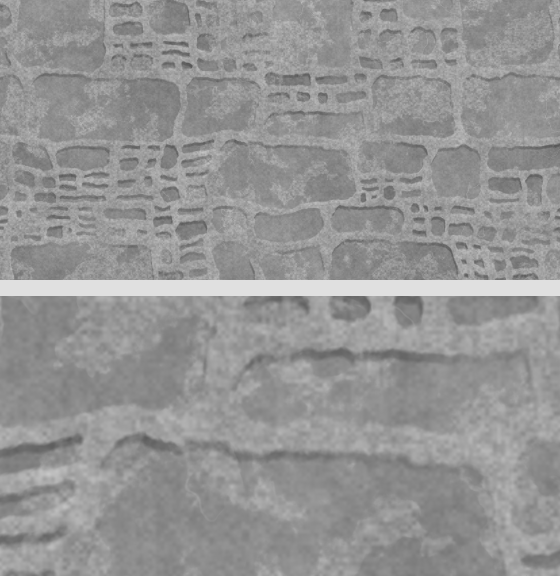
Top: the whole. Bottom: its middle third, enlarged.
Write a Shadertoy shader that draws this texture.

```glsl
// A weathered grey wall: uneven courses of rubble stone set in grainy mortar.
// Each course is cut into jittered cells, some split again into small stones;
// warped rounded boxes shape the stones, layered noise adds crust and grain.

float hash(vec2 p) {
    return fract(sin(dot(p, vec2(127.1, 311.7))) * 43758.5453);
}

float noise(vec2 p) {
    vec2 i = floor(p), f = fract(p);
    f = f * f * (3.0 - 2.0 * f);
    return mix(mix(hash(i), hash(i + vec2(1, 0)), f.x),
               mix(hash(i + vec2(0, 1)), hash(i + vec2(1, 1)), f.x), f.y);
}

float fbm(vec2 p) {
    float sum = 0.0, amp = 0.516;
    for (int k = 0; k < 5; k++) {
        sum += amp * noise(p);
        p = mat2(1.6, 1.2, -1.2, 1.6) * p + 7.3;
        amp *= 0.5;
    }
    return sum;
}

// Left side of cell i in a course
float joint(float i, float course, float width) {
    return width * (i + 0.6 * hash(vec2(i, course + 3.0)));
}

// Returns signed distance to the stone, its random value, its half thickness
vec3 stone(vec2 p) {
    p += 0.045 * (vec2(noise(p * 6.0), noise(p * 5.0 + 31.0)) - 0.5);
    p += 0.03 * (vec2(fbm(p * 22.0), fbm(p * 22.0 + 57.0)) - 0.5);

    // Course and cell
    float beds[6] = float[6](-0.06, 0.135, 0.265, 0.5, 0.745, 1.08);
    int row = 0;
    for (int k = 1; k < 5; k++) if (p.y > beds[k]) row = k;
    float course = float(row);
    float width = 0.3 + 0.12 * hash(vec2(course, 8.0));
    float i = floor(p.x / width);
    if (p.x < joint(i, course, width)) i -= 1.0;
    vec2 lo = vec2(joint(i, course, width), beds[row]);
    vec2 hi = vec2(joint(i + 1.0, course, width), beds[row + 1]);
    vec2 id = vec2(i, course * 5.0 + 2.0);

    // Split some cells into smaller stones
    for (int k = 0; k < 4; k++) {
        if (hash(id + 0.37) > (k == 0 ? 0.5 : 0.8)) break;
        vec2 size = hi - lo;
        vec2 cut = mix(lo, hi, 0.33 + 0.34 * hash(id + 4.1));
        if (size.x > 1.7 * size.y) {
            if (p.x < cut.x) { hi.x = cut.x; id += 11.3; }
            else { lo.x = cut.x; id += 17.9; }
        } else {
            if (p.y < cut.y) { hi.y = cut.y; id += 23.7; }
            else { lo.y = cut.y; id += 29.1; }
        }
    }

    // Slightly turned rounded box
    float rnd = hash(id + 9.2);
    vec2 halfSize = max(0.5 * (hi - lo) - mix(0.008, 0.02, rnd), 0.008);
    float thick = min(halfSize.x, halfSize.y);
    vec2 q = p - 0.5 * (lo + hi);
    float turn = 0.22 * (hash(id + 6.6) - 0.5);
    q += turn * vec2(-q.y, q.x * thick / halfSize.x);
    float radius = min(0.7 * thick, 0.045);
    vec2 e = abs(q) - halfSize + radius;
    float d = length(max(e, 0.0)) + min(max(e.x, e.y), 0.0) - radius;
    return vec3(d, rnd, thick);
}

float cover(float d) {
    return smoothstep(0.004, -0.004, d);
}

void mainImage(out vec4 fragColor, in vec2 fragCoord) {
    vec2 p = fragCoord / iResolution.y;
    vec3 s = stone(p);
    float inside = cover(s.x);
    float above = cover(stone(p + vec2(0.003, 0.011)).x);
    float grain = noise(p * 125.0) + noise(p * 207.0 + 13.0) - 1.0;
    float cloud = fbm(p * 6.0) - 0.5;
    float fine = fbm(p * 38.0 + 5.0) - 0.5;

    // Stone face: small stones are darker, pale crust grows in patches
    float face = 0.53 + 0.05 * s.y + 0.13 * cloud + 0.08 * fine + 0.045 * grain;
    face -= 0.035 * smoothstep(0.07, 0.025, s.z);
    float patches = fbm(p * 8.0 + 2.0 * cloud + 40.0) + 0.25 * fine;
    float crust = smoothstep(0.53, 0.59, patches);
    face += crust * (0.055 + 0.05 * grain);

    // Thin pale veins
    float vein = abs(fbm(p * 5.0 + 20.0) - 0.5);
    face += 0.05 * smoothstep(0.009, 0.0, vein) * smoothstep(0.45, 0.7, noise(p * 7.0));

    // Sandy mortar
    float mortar = 0.622 + 0.12 * (fbm(p * 11.0 + 70.0) - 0.5) + 0.07 * fine + 0.085 * grain;

    // Shade under the upper edge, light on the ledge below
    float tone = mix(mortar, face, inside);
    float depth = smoothstep(0.25, 0.75, noise(p * 9.0 + 3.0));
    tone -= inside * (1.0 - above) * mix(0.03, 0.11, depth);
    tone += (1.0 - inside) * above * 0.03;

    fragColor = vec4(vec3(tone), 1.0);
}
```
